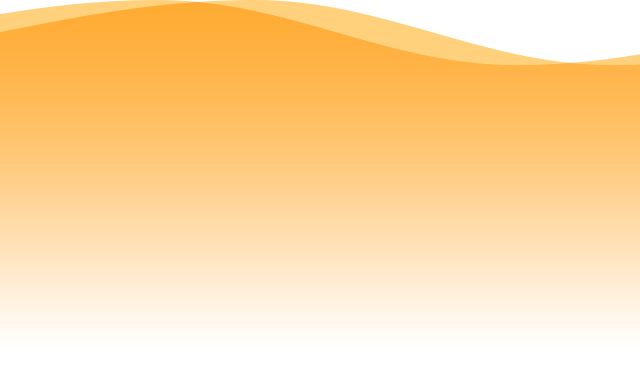
Write a Shadertoy shader that draws this background.

```glsl
// Two overlapping orange waves under a white sky, fading to white at the bottom.

#define DEEP_ORANGE vec3(1.0, 0.672, 0.2)
#define PALE_ORANGE vec3(1.0, 0.82, 0.49)
#define WHITE vec3(1.0)
#define CREST_X 0.247      // crest of the first wave, in canvas widths
#define WAVE_SHIFT 0.15    // offset of the second wave
#define WAVE_DEPTH 0.176   // crest to trough, in canvas heights
#define RISE_LENGTH 0.80   // half period before the crest
#define FALL_LENGTH 0.56   // half period from crest to trough
#define TAIL_LENGTH 0.72   // half period after the trough

const float PI = 3.14159265;

// Depth of the wave edge below the top, x measured from its crest.
float waveEdge(float x) {
    float phase = x < 0.0 ? x / RISE_LENGTH
                : x < FALL_LENGTH ? x / FALL_LENGTH
                : 1.0 + (x - FALL_LENGTH) / TAIL_LENGTH;
    return 0.5 * WAVE_DEPTH * (1.0 - cos(PI * phase));
}

// Coverage of the area below an edge, softened over one pixel.
float below(float depth, float edge) {
    return clamp((depth - edge) * iResolution.y + 0.5, 0.0, 1.0);
}

void mainImage(out vec4 fragColor, in vec2 fragCoord) {
    vec2 uv = fragCoord / iResolution.xy;
    float depth = 1.0 - uv.y;

    // Vertical fade, gentle at both ends
    float fade = depth * (0.29 + depth * (1.567 - 0.796 * depth));
    vec3 body = mix(DEEP_ORANGE, WHITE, clamp(fade, 0.0, 1.0));

    // Pale where one wave covers, full body where both do
    float first = waveEdge(uv.x - CREST_X);
    float second = waveEdge(uv.x - CREST_X - WAVE_SHIFT);
    vec3 color = mix(WHITE, PALE_ORANGE, below(depth, min(first, second)));
    color = mix(color, body, below(depth, max(first, second)));

    fragColor = vec4(color, 1.0);
}
```
